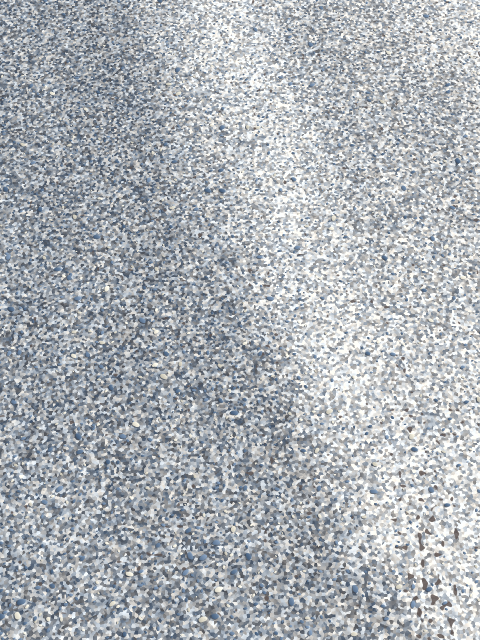
Reproduce this texture procedurally as a Shadertoy shader.

```glsl
// Sunlit road surface seen at a slant: fine speckled grit with scattered
// chips, a pale worn track and a few brown pits. Grit is a Voronoi mosaic
// plus gradient noise, laid on a receding ground plane.

const float HORIZON = 4.2;        // vanishing height, in canvas widths
const float GRIT_SCALE = 150.0;   // grit cells per canvas width
const float GRIT_CONTRAST = 0.88;
const float MOTTLE_CONTRAST = 0.26;
const float SMALL_CHIPS = 60.0;   // chip cells per canvas width
const float LARGE_CHIPS = 31.0;
const float PIT_SCALE = 62.0;
const vec3 GRIT_DARK = vec3(0.30, 0.335, 0.385);
const vec3 GRIT_PALE = vec3(0.97, 0.975, 0.97);
const vec3 COOL_TINT = vec3(-0.035, 0.0, 0.04);
const vec3 SLATE = vec3(0.41, 0.51, 0.63);
const vec3 CREAM = vec3(0.95, 0.93, 0.86);
const vec3 SHADOW = vec3(0.22, 0.25, 0.30);
const vec3 PIT_BROWN = vec3(0.37, 0.33, 0.32);

vec2 hash2(vec2 p) {
    vec3 h = fract(p.xyx * vec3(0.1031, 0.1030, 0.0973));
    h += dot(h, h.yzx + 33.33);
    return fract((h.xx + h.yz) * h.zy);
}

vec2 gradientAt(vec2 cell) {
    float a = 6.2832 * hash2(cell).x;
    return vec2(cos(a), sin(a));
}

float gradientNoise(vec2 p) {
    vec2 i = floor(p), f = fract(p);
    vec2 u = f * f * f * (f * (f * 6.0 - 15.0) + 10.0);
    vec2 e = vec2(0.0, 1.0);
    float low = mix(dot(gradientAt(i), f), dot(gradientAt(i + e.yx), f - e.yx), u.x);
    float high = mix(dot(gradientAt(i + e), f - e), dot(gradientAt(i + 1.0), f - 1.0), u.x);
    return mix(low, high, u.y);
}

// Two random values of the nearest grit grain
vec2 gritGrain(vec2 p) {
    vec2 i = floor(p), f = fract(p), grain = vec2(0.0);
    float nearest = 9.0;
    for (int y = -1; y <= 1; y++)
    for (int x = -1; x <= 1; x++) {
        vec2 o = vec2(x, y);
        vec2 r = o + hash2(i + o) - f;
        float d = dot(r, r);
        if (d < nearest) {
            nearest = d;
            grain = hash2(i + o + 71.0);
        }
    }
    return grain;
}

// Broad light and dark zones; the worn track drifts right as it nears
float wearTone(vec2 uv) {
    float track = 0.97 - 0.72 * uv.y + 0.18 * uv.y * uv.y;
    float d = uv.x - track + 0.05 * gradientNoise(uv * vec2(7.0, 5.0));
    float left = 0.44 + 0.07 * (1.0 - smoothstep(0.1, 0.45, uv.y));
    float right = mix(0.76, 0.60, smoothstep(0.35, 0.85, uv.y));
    float tone = mix(left, 0.80, smoothstep(-0.20, 0.02, d));
    tone = mix(tone, right, smoothstep(0.07, 0.24, d));
    tone += 0.22 * smoothstep(1.65, 1.98, uv.x + uv.y);
    return tone + 0.10 * gradientNoise(uv * vec2(9.0, 4.0) + 13.0);
}

// One sparse layer of angular chips, each with a shadow below it
vec3 addChips(vec3 col, vec2 p, float density) {
    vec2 cell = floor(p);
    vec2 kind = hash2(cell + 19.0), shape = hash2(cell + 47.0);
    if (kind.x > density) return col;
    vec2 q = fract(p) - mix(vec2(0.34), vec2(0.66), hash2(cell));
    float a = 6.2832 * shape.x, c = cos(a), s = sin(a);
    mat2 turn = mat2(c, s, -s, c);
    float radius = mix(0.13, 0.30, shape.y * shape.y);
    float wobble = 0.07 * gradientNoise(p * 4.0);
    vec2 body = turn * q, shade = turn * (q + vec2(0.05, 0.07));
    vec2 stretch = vec2(1.0, 1.55);
    float chip = 1.0 - smoothstep(-0.03, 0.03, length(body * stretch) - radius + wobble);
    float dark = 1.0 - smoothstep(-0.03, 0.04, length(shade * stretch) - radius + wobble);
    vec3 face = kind.y < 0.70 ? SLATE : CREAM;
    face += 0.20 * (shape.x - 0.5) + 0.45 * dot(q, vec2(0.5, 0.8));
    col = mix(col, SHADOW, 0.75 * dark);
    return mix(col, face, 0.92 * chip);
}

vec3 road(vec2 frag) {
    vec2 uv = frag / iResolution.xy;
    vec2 pos = frag / iResolution.x;
    float recede = HORIZON / (HORIZON - pos.y);
    vec2 ground = vec2((pos.x - 0.5) * recede, HORIZON * (recede - 1.0)) + 3.0;

    // Grit
    vec2 grain = gritGrain(ground * GRIT_SCALE);
    float tone = wearTone(uv) + GRIT_CONTRAST * (grain.x - 0.5);
    tone += MOTTLE_CONTRAST * gradientNoise(ground * GRIT_SCALE * 0.43);
    vec3 col = mix(GRIT_DARK, GRIT_PALE, clamp(tone, 0.0, 1.05));
    col += COOL_TINT * (1.7 * grain.y - 0.75 - 0.25 * uv.x);

    // Chips, thinning out over the worn track and with distance
    float thinning = 1.0 - 0.45 * smoothstep(0.45, 0.8, uv.x);
    mat2 skew = mat2(0.86, 0.51, -0.51, 0.86);
    col = addChips(col, skew * ground * SMALL_CHIPS, 0.34 * thinning);
    col = addChips(col, ground.yx * LARGE_CHIPS, 0.30 * thinning * (1.0 - 0.6 * uv.y));

    // Brown pits, clustered at the lower right
    float streak = 1.0 - smoothstep(0.0, 0.13, abs(uv.x - 0.91 + 0.1 * uv.y));
    streak *= 1.0 - smoothstep(0.10, 0.50, uv.y);
    float pits = gradientNoise(ground * PIT_SCALE) + 0.22 * streak;
    pits += 0.25 * gradientNoise(ground * 9.0);
    return mix(col, PIT_BROWN, 0.85 * smoothstep(0.47, 0.57, pits));
}

void mainImage(out vec4 fragColor, in vec2 fragCoord) {
    // Four samples per pixel smooth the edges
    vec3 sum = vec3(0.0);
    for (int i = 0; i < 4; i++)
        sum += road(fragCoord + 0.5 * vec2(i % 2, i / 2) - 0.25);
    fragColor = vec4(clamp(sum / 4.0, 0.0, 1.0), 1.0);
}
```
